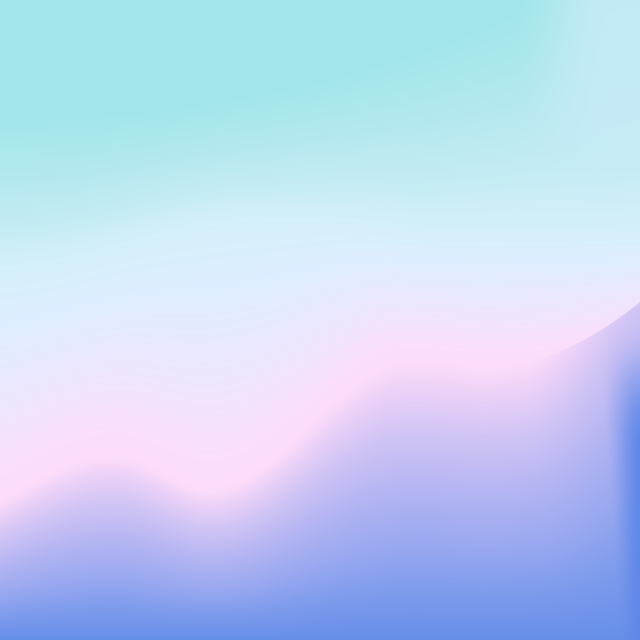
Write a three.js fragment shader that draws this background.

```glsl
// A soft pastel dusk: a teal sky fades through pale blue to pink above a rolling,
// violet-to-blue hill. Colour ramps are stretched between smooth height contours,
// so the sky and hill tones follow the ridge; a blue shade darkens the right side.
varying vec2 vUv;

// Linear step from 0 at a to 1 at b.
float ramp(float a, float b, float x) {
  return clamp((x - a) / (b - a), 0.0, 1.0);
}

// Rolling part of the ridge: a low bump, a dip and a high shoulder.
float rollingHeight(float x) {
  return 0.17 + 0.115 * smoothstep(-0.12, 0.17, x)
    - 0.052 * smoothstep(0.18, 0.33, x)
    + 0.2 * smoothstep(0.33, 0.64, x)
    - 0.01 * smoothstep(0.66, 0.77, x);
}

// Extra climb of the ridge towards the right side.
float rightClimb(float x) {
  float run = max(x - 0.74, 0.0);
  return 1.55 * run * run;
}

// Level 0 is the pink horizon, 1 the pale blue band, 2 the full teal.
vec3 skyColor(float level) {
  vec3 c = mix(vec3(0.99, 0.86, 0.98), vec3(0.98, 0.87, 0.985), ramp(0.0, 0.13, level));
  c = mix(c, vec3(0.95, 0.89, 0.99), ramp(0.13, 0.3, level));
  c = mix(c, vec3(0.91, 0.91, 0.995), ramp(0.3, 0.52, level));
  c = mix(c, vec3(0.87, 0.93, 1.0), ramp(0.52, 0.75, level));
  c = mix(c, vec3(0.83, 0.94, 0.98), ramp(0.75, 1.0, level));
  c = mix(c, vec3(0.76, 0.92, 0.95), ramp(1.0, 1.3, level));
  c = mix(c, vec3(0.70, 0.91, 0.935), ramp(1.3, 1.6, level));
  return mix(c, vec3(0.63, 0.90, 0.92), ramp(1.6, 2.0, level));
}

// Level 0 is the blue foot of the hill, 1 its pink crest.
vec3 hillColor(float level) {
  vec3 c = mix(vec3(0.40, 0.56, 0.91), vec3(0.48, 0.60, 0.925), ramp(0.0, 0.15, level));
  c = mix(c, vec3(0.60, 0.66, 0.94), ramp(0.15, 0.34, level));
  c = mix(c, vec3(0.71, 0.71, 0.95), ramp(0.34, 0.55, level));
  c = mix(c, vec3(0.82, 0.77, 0.96), ramp(0.55, 0.75, level));
  c = mix(c, vec3(0.92, 0.82, 0.97), ramp(0.75, 0.9, level));
  return mix(c, vec3(0.99, 0.86, 0.98), ramp(0.9, 1.0, level));
}

void main() {
  float x = vUv.x;
  float y = vUv.y;
  float climb = rightClimb(x);
  float ridge = rollingHeight(x) + climb;

  // Sky between the horizon, the pale band and the teal contour
  float horizon = rollingHeight(x) + 0.4 * climb;
  float paleBand = 0.585 + 0.075 * smoothstep(0.0, 0.4, x) - 0.018 * smoothstep(0.5, 0.7, x);
  float tealLine = 0.82 + 0.27 * pow(x, 2.2);
  float skyLevel = ramp(horizon, paleBand, y) + ramp(paleBand, tealLine, y);
  vec3 sky = skyColor(skyLevel);

  // Pale veil in the upper right
  float veil = smoothstep(0.8, 0.95, x) * smoothstep(0.66, 0.8, y);
  sky = mix(sky, vec3(0.78, 0.92, 0.965), 0.85 * veil);

  // Hill, with its crest losing the pink on the right
  float hillLevel = clamp(y / ridge, 0.0, 1.0) * (1.0 - 0.26 * smoothstep(0.82, 1.02, x));
  vec3 hill = hillColor(hillLevel);

  // Blue shade along the right side
  float shadeStart = 0.935 + 0.08 * max(0.4 - y, 0.0);
  float shade = smoothstep(shadeStart, 1.005, x) * (1.0 - smoothstep(0.3, 0.5, y));
  hill = mix(hill, vec3(0.37, 0.53, 0.91), shade);

  vec3 color = mix(hill, sky, smoothstep(-0.002, 0.002, y - ridge));
  gl_FragColor = vec4(color, 1.0);
}
```
